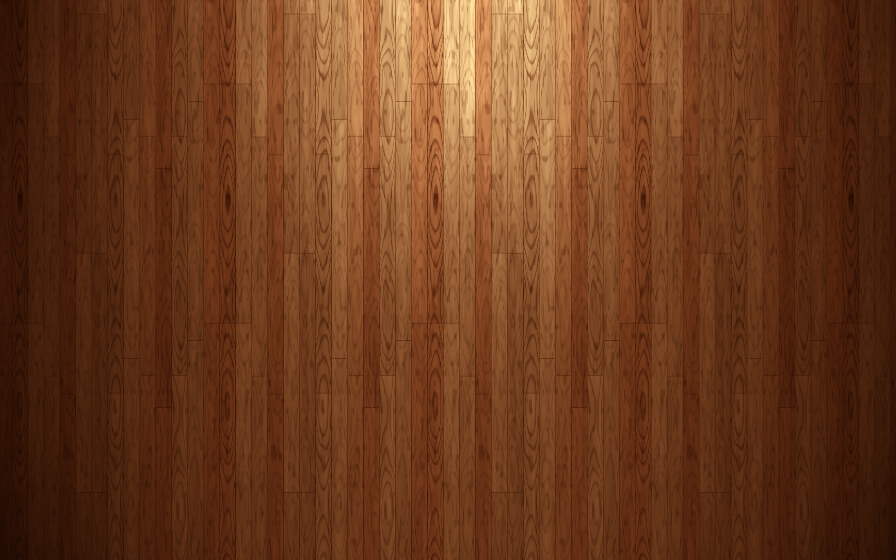
This texture is drawn by a WebGL 1 fragment shader. Its source:

```glsl
precision highp float;
// Narrow wooden floor boards lit by a soft lamp at the top centre.
// A group of 13 boards repeats about 4.3 times across; each board has its own
// tone, end joints and grain, and brightness is mapped onto a brown ramp.

uniform vec2 u_resolution;

float hash(vec2 p) {
  vec3 q = fract(vec3(p.xyx) * 0.1031);
  q += dot(q, q.yzx + 33.33);
  return fract((q.x + q.y) * q.z);
}

float noise(vec2 p) {
  vec2 i = floor(p), f = fract(p);
  f = f * f * (3.0 - 2.0 * f);
  return mix(mix(hash(i), hash(i + vec2(1.0, 0.0)), f.x),
             mix(hash(i + vec2(0.0, 1.0)), hash(i + 1.0), f.x), f.y);
}

// 1 when the board number equals n
float isBoard(float board, float n) {
  return 1.0 - step(0.5, abs(board - n));
}

// Lamp glow over a floor that darkens towards the sides and corners
float lampLight(float dx, float y) {
  float side = dx * dx;
  float base = (0.54 - 0.14 * y) * (1.0 - 0.5 * side);
  float corners = 0.24 * side * (y - 0.5) * (y - 0.5);
  return base - corners + 0.36 * exp(-6.0 * side - 5.5 * y * y);
}

// Dark brown through orange brown to pale tan
vec3 woodRamp(float v) {
  return vec3(v, v * (0.3 + 0.56 * v), 0.6 * v * v);
}

void main() {
  vec2 uv = gl_FragCoord.xy / u_resolution;
  float y = 1.0 - uv.y;
  float x = mod(uv.x * 1.6 + 0.0073, 0.371);
  float pixel = 1.0 / u_resolution.y;

  // Board number within the group and position across the board
  float across = x / 0.371 * 13.0;
  float board = floor(across);
  float u = fract(across) * 2.0 - 1.0;
  float seed = hash(vec2(board, 7.0));

  // Staggered end joints
  float offset = seed * 0.427;
  if (board < 2.5) offset = 0.15;
  else if (board > 4.5 && board < 6.5) offset = 0.025;
  else if (board > 6.5 && board < 7.5) offset = 0.275;
  float along = (y - offset) / 0.427;
  float piece = floor(along);
  float pieceSeed = hash(vec2(board + 3.0, piece + 11.0));

  // Board tone: a few boards are darker and redder
  float red = max(1.0 - step(1.5, board),
                  max(isBoard(board, 4.0), isBoard(board, 10.0)));
  red = max(red, 0.5 * isBoard(board, 9.0));
  float tone = 1.03 - 0.11 * red + 0.13 * (pieceSeed - 0.5);

  // Fine streaks, broad streaks and short dark pores
  float fine = noise(vec2(x * 270.0, y * 26.0 + seed * 50.0));
  float broad = noise(vec2(x * 120.0, y * 7.0 + pieceSeed * 40.0));
  float pores = noise(vec2(x * 310.0 + 17.0, y * 60.0));
  tone += 0.13 * (fine - 0.5) + 0.12 * (broad - 0.5);
  tone -= 0.14 * smoothstep(0.68, 0.9, pores);

  // Arched rings: strong and centred on some boards, faint elsewhere
  float figured = max(isBoard(board, 1.0),
                      max(isBoard(board, 7.0), 0.7 * isBoard(board, 11.0)));
  float centre = (1.0 - step(0.1, figured)) * (seed - 0.5) * 2.2;
  float knot = 0.358 + 0.36 * seed * (1.0 - step(0.8, figured));
  float wobble = noise(vec2(x * 90.0, y * 24.0 + seed * 9.0)) - 0.5;
  float level = 1.3 * (u - centre) * (u - centre)
              - 1.6 * cos(6.2832 * (y - knot) / 0.36) + 0.7 * wobble;
  float ring = fract(level * 1.25);
  float lateWood = smoothstep(0.5, 0.86, ring)
                 * (1.0 - smoothstep(0.86, 1.0, ring));
  tone -= lateWood * mix(0.09, 0.24, figured) - 0.03;

  // Oval heart of the knot on the two strongest boards
  float heart = length(vec2(u / 0.35, (y - 0.358) / 0.017));
  tone -= 0.2 * step(0.8, figured) * (1.0 - smoothstep(0.4, 1.2, heart));

  // Thin seams between boards and at their ends
  float sideGap = 0.01427 * (1.0 - abs(u));
  float endGap = 0.427 * min(fract(along), 1.0 - fract(along));
  float soft = max(0.0015, 0.8 * pixel);
  float seam = 0.26 * (0.6 + 0.4 * seed) * (1.0 - smoothstep(0.0, soft, sideGap));
  seam = max(seam, 0.24 * (1.0 - smoothstep(0.0, soft, endGap)));
  tone *= 1.0 - seam;

  vec3 color = woodRamp(lampLight(2.0 * uv.x - 1.03, y) * tone);
  color *= mix(vec3(1.0), vec3(1.05, 0.96, 0.92), red);
  gl_FragColor = vec4(clamp(color, 0.0, 1.0), 1.0);
}
```
